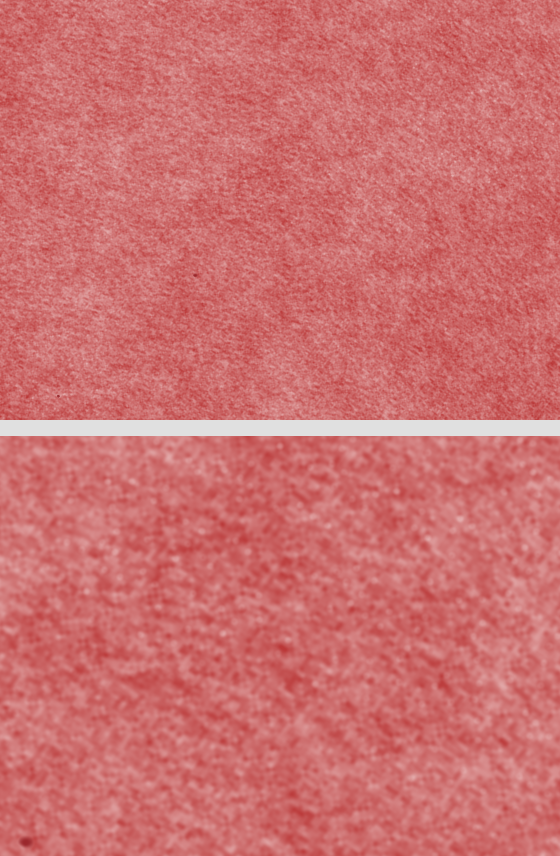
Top: the whole. Bottom: its middle third, enlarged.
Write a Shadertoy shader that draws this texture.

```glsl
// Worn rose-red suede: soft cloudy stains, small mottling and a fine slanted nap.
// Layers of signed value noise are summed into one tone, which then picks a
// colour between deep red and pale pink.

float hash(vec2 cell) {
    vec3 h = fract(vec3(cell.xyx) * vec3(0.1031, 0.1030, 0.0973));
    h += dot(h, h.yzx + 33.33);
    return fract((h.x + h.y) * h.z);
}

// Smooth value noise in -1..1
float noise(vec2 p) {
    vec2 cell = floor(p), f = fract(p);
    vec2 s = f * f * (3.0 - 2.0 * f);
    float low = mix(hash(cell), hash(cell + vec2(1, 0)), s.x);
    float high = mix(hash(cell + vec2(0, 1)), hash(cell + vec2(1, 1)), s.x);
    return 2.0 * mix(low, high, s.y) - 1.0;
}

float fbm(vec2 p) {
    float sum = 0.0, weight = 0.5;
    for (int i = 0; i < 4; i++) {
        sum += weight * noise(p);
        p = mat2(1.6, 1.2, -1.2, 1.6) * p + 17.3;
        weight *= 0.5;
    }
    return sum;
}

// Short fibres running down to the right, lit from the upper side
float nap(vec2 p, float slant) {
    vec2 along = vec2(cos(slant), -sin(slant));
    vec2 q = vec2(dot(p, along), dot(p, vec2(-along.y, along.x))) + 5.0;
    vec2 coarse = q * vec2(80.0, 145.0);
    float relief = noise(coarse) - 0.5 * noise(coarse + vec2(0.3, 0.9));
    return 0.55 * relief + 0.6 * noise(q * vec2(145.0, 230.0) + 41.0);
}

// Round flecks, one at a random place in some of the cells
float flecks(vec2 p) {
    vec2 cell = floor(p);
    vec2 center = 0.3 + 0.4 * vec2(hash(cell + 13.0), hash(cell + 57.0));
    float dist = length(fract(p) - center);
    return step(0.72, hash(cell + 91.0)) * smoothstep(0.3, 0.08, dist);
}

void mainImage(out vec4 fragColor, in vec2 fragCoord) {
    vec2 p = fragCoord / iResolution.y;
    float across = p.x * iResolution.y / iResolution.x;

    // Broad stains, with darker borders at the sides and a pale upper middle
    float tone = 0.432 + 0.062 * fbm(p * 5.0 + 3.7);
    tone -= 0.035 * smoothstep(0.72, 1.0, across) * smoothstep(1.0, 0.3, p.y);
    tone -= 0.03 * smoothstep(0.14, 0.0, across);
    tone += 0.025 * exp(-9.0 * dot(p - vec2(0.85, 0.9), p - vec2(0.85, 0.9)));
    tone += 0.025 * exp(-14.0 * dot(p - vec2(0.25, 0.4), p - vec2(0.25, 0.4)));

    // Mottling: small blotches and occasional pale rubbed spots
    tone += 0.09 * fbm(p * vec2(25.0, 30.0) + 8.1);
    tone += 0.03 * smoothstep(0.3, 0.9, noise(p * 26.0 + 60.0))
                 * smoothstep(-0.2, 0.4, noise(p * 4.0 + 30.0));

    // Nap grows steeper toward the right
    float steep = smoothstep(0.35, 0.75, across + 0.1 * noise(p * 3.0));
    float blendLoss = length(vec2(steep, 1.0 - steep));
    tone += 0.108 * mix(nap(p, 0.25), nap(p, 0.62), steep) / blendLoss;

    // Isotropic grain, turned off the canvas axes
    vec2 turned = mat2(0.8, 0.6, -0.6, 0.8) * p;
    tone += 0.075 * noise(turned * 260.0 + 211.0);

    // Scattered bright flecks, denser in worn patches
    float worn = smoothstep(-0.3, 0.5, noise(p * 5.0 + 90.0));
    tone += 0.09 * worn * flecks(turned * 75.0 + 300.0);

    // Tone to colour
    tone = clamp(tone, 0.22, 0.68);
    vec3 color = vec3(0.77 + 0.35 * (tone - 0.33), tone, tone);

    // Two tiny dark pits
    for (int i = 0; i < 2; i++) {
        float k = float(i);
        vec2 center = mix(vec2(0.465, 0.344), vec2(0.139, 0.057), k);
        float d = length(p - center) + 0.001 * noise(p * 200.0);
        float radius = mix(0.005, 0.0035, k);
        color = mix(color, vec3(0.58, 0.13, 0.15),
                    0.85 * (1.0 - smoothstep(0.4 * radius, 1.3 * radius, d)));
    }
    fragColor = vec4(color, 1.0);
}
```
